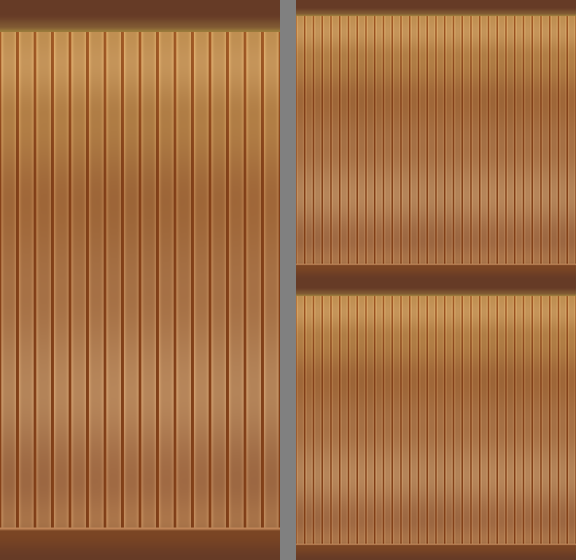
Left: one tile. Right: repeated 2 by 2.
Reproduce this pattern procedurally as a Shadertoy shader.

```glsl
// Vertical wooden wall boards with dark grooves between a baseboard and a top rail.
#define BOARDS 16.0
#define GROOVE_HALF 0.08
#define EDGE_GLOW 0.11
#define BASE_TOP 0.058
#define RAIL_BOTTOM 0.943
#define VARIATION 0.025
#define RAIL_COLOR vec3(0.40, 0.23, 0.15)
#define GROOVE_COLOR vec3(0.53, 0.26, 0.10)
#define TRIM_COLOR vec3(0.76, 0.53, 0.35)
#define OLIVE_COLOR vec3(0.60, 0.48, 0.23)

const float TAU = 6.2831853;

// Wood tone by height: rgb colour, w height
const vec4 WOOD[8] = vec4[8](
    vec4(0.67, 0.46, 0.29, 0.06),
    vec4(0.62, 0.41, 0.26, 0.14),
    vec4(0.71, 0.52, 0.35, 0.30),
    vec4(0.65, 0.44, 0.27, 0.48),
    vec4(0.62, 0.40, 0.22, 0.64),
    vec4(0.69, 0.49, 0.27, 0.79),
    vec4(0.77, 0.58, 0.35, 0.89),
    vec4(0.75, 0.56, 0.32, 0.94));

float hash(float n) {
    return fract(sin(n * 12.99 + 4.1) * 4375.85);
}

vec3 woodTone(float y) {
    vec3 tone = WOOD[0].rgb;
    for (int i = 1; i < 8; i++)
        tone = mix(tone, WOOD[i].rgb, smoothstep(WOOD[i - 1].w, WOOD[i].w, y));
    return tone;
}

vec3 boards(vec2 uv, float aa) {
    vec3 wood = woodTone(uv.y);

    // Broad shading and a small tone shift per board
    float across = uv.x * BOARDS;
    float id = mod(floor(across), BOARDS);
    float shade = 0.5 * cos(TAU * uv.x) * sin(TAU * uv.y + 3.6);
    wood *= 1.0 + VARIATION * (shade + 0.6 * (hash(id) - 0.5));

    // Signed distance from the nearest groove, in board widths
    float d = fract(across + 0.5) - 0.5;
    float outside = max(abs(d) - GROOVE_HALF, 0.0);
    float glow = exp(-pow(outside / EDGE_GLOW, 2.0)) * (d > 0.0 ? 1.0 : 0.75);
    wood += glow * vec3(0.10, 0.10, 0.08);

    // Groove, lit a little towards the top
    vec3 groove = GROOVE_COLOR + vec3(0.12, 0.10, 0.05) * smoothstep(0.65, 0.95, uv.y);
    groove *= 1.0 - 0.08 * smoothstep(-GROOVE_HALF, GROOVE_HALF, -d);
    float mask = 1.0 - smoothstep(-0.5 * aa, 0.5 * aa, abs(d) - GROOVE_HALF);
    return mix(wood, groove, mask);
}

vec3 baseboard(float y) {
    vec3 color = mix(RAIL_COLOR, vec3(0.48, 0.27, 0.14), smoothstep(0.0, 0.05, y));
    return mix(color, TRIM_COLOR, smoothstep(BASE_TOP - 0.007, BASE_TOP - 0.001, y));
}

vec3 topRail(float y) {
    vec3 color = mix(OLIVE_COLOR, vec3(0.50, 0.35, 0.20), smoothstep(RAIL_BOTTOM, RAIL_BOTTOM + 0.010, y));
    return mix(color, RAIL_COLOR, smoothstep(RAIL_BOTTOM + 0.006, RAIL_BOTTOM + 0.032, y));
}

void mainImage(out vec4 fragColor, in vec2 fragCoord) {
    vec2 uv = fragCoord / iResolution.xy;
    vec2 pixel = 1.0 / iResolution.xy;

    vec3 color = boards(uv, BOARDS * pixel.x);

    // Soft shadow above the baseboard
    color *= 1.0 - 0.05 * exp(-max(uv.y - BASE_TOP, 0.0) / 0.008);

    // Rails close the wall at both ends and meet in one colour
    float base = 1.0 - smoothstep(-0.5 * pixel.y, 0.5 * pixel.y, uv.y - BASE_TOP);
    float rail = smoothstep(-0.5 * pixel.y, 0.5 * pixel.y, uv.y - RAIL_BOTTOM);
    color = mix(color, baseboard(uv.y), base);
    color = mix(color, topRail(uv.y), rail);

    fragColor = vec4(color, 1.0);
}
```
